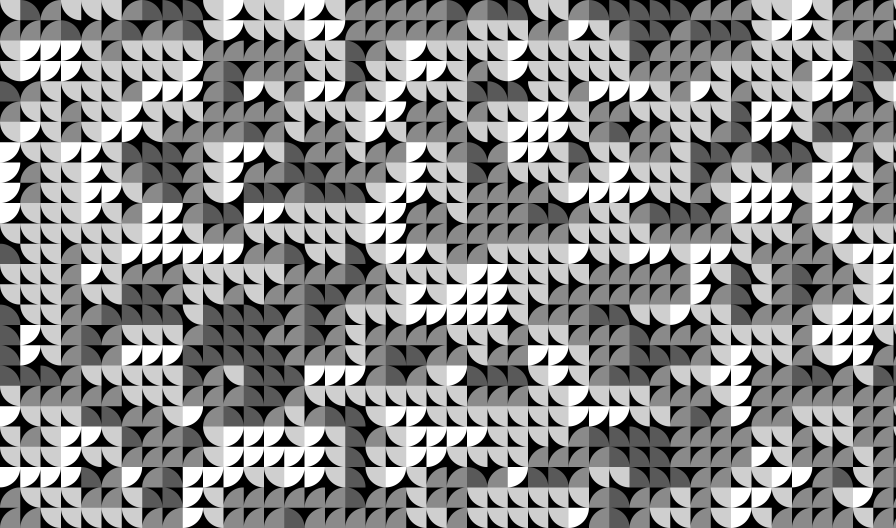
Give the GLSL for this pattern, as a WebGL 1 fragment shader.

```glsl
precision highp float;
// A grid of quarter discs on black, 26 rows tall and about 44 columns wide.
// Smooth noise, sampled once per cell, is cut into four bands; each band
// fixes both the grey of the disc and the corner it grows from.

uniform vec2 u_resolution;

float hash(vec2 p) {
  return fract(sin(dot(p, vec2(127.1, 311.7))) * 43758.5453);
}

float valueNoise(vec2 p) {
  vec2 i = floor(p);
  vec2 f = fract(p);
  f = f * f * (3.0 - 2.0 * f);
  float top = mix(hash(i), hash(i + vec2(1.0, 0.0)), f.x);
  float bottom = mix(hash(i + vec2(0.0, 1.0)), hash(i + vec2(1.0, 1.0)), f.x);
  return mix(top, bottom, f.y);
}

// Grey level at p, in cell units with y pointing down.
float tileShade(vec2 p, float blur) {
  float n = valueNoise(floor(p) * 0.637 + vec2(3.17, 8.41));

  // Bands from dark to white, turning the corner step by step.
  float grey = 0.35;
  vec2 corner = vec2(0.0, 1.0);
  if (n > 0.725) {
    grey = 1.0;
    corner = vec2(0.0, 0.0);
  } else if (n > 0.5) {
    grey = 0.81;
    corner = vec2(1.0, 0.0);
  } else if (n > 0.275) {
    grey = 0.54;
    corner = vec2(1.0, 1.0);
  }

  float edge = length(fract(p) - corner) - 1.0;
  return grey * (1.0 - smoothstep(-blur, blur, edge));
}

void main() {
  float cellsPerPixel = 26.0 / u_resolution.y;
  vec2 pixel = vec2(gl_FragCoord.x, u_resolution.y - gl_FragCoord.y);

  // Average a 4 by 4 grid of samples so straight cell borders are smooth too.
  float shade = 0.0;
  for (int j = 0; j < 4; j++) {
    for (int i = 0; i < 4; i++) {
      vec2 offset = (vec2(float(i), float(j)) - 1.5) / 4.0;
      shade += tileShade((pixel + offset) * cellsPerPixel, cellsPerPixel * 0.2);
    }
  }
  gl_FragColor = vec4(vec3(shade / 16.0), 1.0);
}
```
